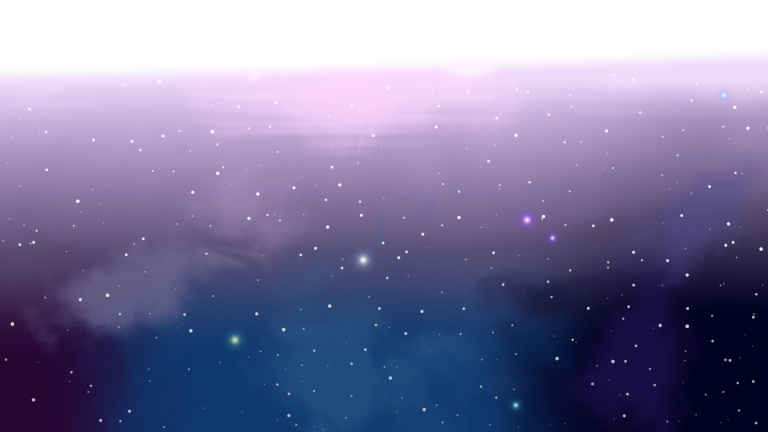
Reproduce this background procedurally as a Shadertoy shader.

```glsl
// A starry nebula under a bright horizon: a vertical haze ramp over a dark
// floor, soft cloud banks shaped by gradient noise, and hashed star grids
// with a few glowing stars. Units: canvas height = 1, origin lower left.

vec2 hash2(vec2 p) {
    vec3 q = fract(vec3(p.xyx) * vec3(0.1031, 0.1030, 0.0973));
    q += dot(q, q.yzx + 33.33);
    return fract((q.xx + q.yz) * q.zy);
}

float gradientNoise(vec2 p) {
    vec2 i = floor(p), f = fract(p);
    vec2 u = f * f * f * (f * (f * 6.0 - 15.0) + 10.0);
    vec2 o = vec2(0.0, 1.0);
    float a = dot(hash2(i) * 2.0 - 1.0, f);
    float b = dot(hash2(i + o.yx) * 2.0 - 1.0, f - o.yx);
    float c = dot(hash2(i + o.xy) * 2.0 - 1.0, f - o.xy);
    float d = dot(hash2(i + o.yy) * 2.0 - 1.0, f - o.yy);
    return mix(mix(a, b, u.x), mix(c, d, u.x), u.y);
}

float fbm(vec2 p) {
    float sum = 0.0, amp = 0.7;
    for (int i = 0; i < 5; i++) {
        sum += amp * gradientNoise(p);
        p = mat2(1.6, 1.2, -1.2, 1.6) * p + 7.3;
        amp *= 0.52;
    }
    return sum;
}

float ramp(float a, float b, float x) {
    return clamp((x - a) / (b - a), 0.0, 1.0);
}

// Elliptic cloud bank with a ragged edge
float cloud(vec2 p, vec2 center, vec2 size, float angle, float ragged) {
    float c = cos(angle), s = sin(angle);
    vec2 q = mat2(c, -s, s, c) * (p - center) / size;
    return smoothstep(0.0, 0.9, 1.0 - length(q) + ragged);
}

// Haze colour by height, from plum up to pale pink
vec3 hazeColor(float h) {
    vec3 c = mix(vec3(0.37, 0.32, 0.47), vec3(0.54, 0.46, 0.64), ramp(0.42, 0.55, h));
    c = mix(c, vec3(0.75, 0.65, 0.83), ramp(0.55, 0.69, h));
    return mix(c, vec3(0.94, 0.85, 0.98), ramp(0.69, 0.81, h));
}

// Dark floor colour across the width: wine, blue, ink
vec3 floorColor(float x) {
    vec3 c = mix(vec3(0.15, 0.02, 0.20), vec3(0.06, 0.22, 0.43), smoothstep(0.08, 0.45, x));
    return mix(c, vec3(0.01, 0.005, 0.13), smoothstep(1.08, 1.42, x));
}

// One jittered star per grid cell, kept inside the cell
float stars(vec2 p, float cell, float density, float seed) {
    vec2 id = floor(p / cell);
    vec2 jitter = hash2(id + seed), look = hash2(id + seed + 57.0);
    float radius = mix(0.0014, 0.0042, look.x * look.x);
    vec2 center = (id + 0.1 + 0.8 * jitter) * cell;
    float soft = 0.7 / iResolution.y;
    float disc = 1.0 - smoothstep(radius - soft, radius + soft, length(p - center));
    return disc * step(look.y, density) * mix(0.3, 0.95, look.x);
}

// Bright core inside a coloured halo
vec3 glowStar(vec3 col, vec2 p, vec2 center, float radius, vec3 halo, vec3 core) {
    float d = length(p - center) / radius;
    col = mix(col, halo, 0.8 * exp(-d * d * 2.5));
    return mix(col, core, exp(-d * d * 14.0));
}

void mainImage(out vec4 fragColor, in vec2 fragCoord) {
    vec2 p = fragCoord / iResolution.y;
    vec2 warp = vec2(fbm(p * 3.0), fbm(p * 3.0 + 19.0));
    float billow = fbm(p * 5.0 + warp * 0.8);
    float streak = gradientNoise(p * vec2(2.5, 55.0) + 4.0);

    // Haze over the floor, sinking lower on the right
    float sink = 0.09 * smoothstep(1.1, 1.65, p.x) * (1.0 - smoothstep(0.7, 0.84, p.y));
    float h = p.y - sink + 0.03 * billow + 0.012 * streak * smoothstep(0.5, 0.75, p.y);
    vec3 col = mix(floorColor(p.x + 0.12 * billow), hazeColor(h), smoothstep(0.16, 0.48, h));

    // Cloud banks
    float rag = billow * 1.3;
    col = mix(col, vec3(0.18, 0.36, 0.54), 0.55 * cloud(p, vec2(0.86, 0.14), vec2(0.30, 0.34), 0.0, rag));
    col = mix(col, vec3(0.07, 0.07, 0.20), 0.6 * cloud(p, vec2(1.27, 0.29), vec2(0.22, 0.09), 0.0, rag));
    col = mix(col, vec3(0.12, 0.07, 0.31), 0.75 * cloud(p, vec2(1.48, 0.19), vec2(0.17, 0.30), -0.1, rag));
    col = mix(col, vec3(0.31, 0.30, 0.55), 0.55 * cloud(p, vec2(1.58, 0.48), vec2(0.26, 0.14), 0.2, rag));
    col = mix(col, vec3(0.47, 0.43, 0.58), 0.6 * cloud(p, vec2(0.36, 0.36), vec2(0.30, 0.12), 0.4, rag));
    col = mix(col, vec3(0.68, 0.57, 0.76), 0.5 * cloud(p, vec2(0.58, 0.53), vec2(0.20, 0.14), 0.9, rag));

    // Pink light under the horizon
    float pink = cloud(p, vec2(0.84, 0.78), vec2(0.48, 0.14), 0.0, rag * 0.4 + streak * 0.3);
    col = mix(col, vec3(1.0, 0.84, 1.0), 0.75 * pink);

    // White sky with two bright swells on its edge
    float edge = 0.835 + 0.012 * p.x + 0.008 * p.x * p.x;
    col = mix(col, vec3(1.0), smoothstep(edge - 0.035, edge + 0.012, p.y));
    col = mix(col, vec3(1.0, 0.95, 1.0), 0.8 * cloud(p, vec2(0.59, 0.828), vec2(0.026), 0.0, 0.0));
    col = mix(col, vec3(1.0, 0.95, 1.0), 0.8 * cloud(p, vec2(1.09, 0.84), vec2(0.085, 0.035), 0.0, rag * 0.3));

    // Scattered stars, dimmer toward the floor
    float dots = max(stars(p, 0.065, 0.6, 3.0), stars(p + 0.031, 0.083, 0.6, 41.0));
    vec3 starColor = mix(vec3(0.78, 0.78, 0.74), vec3(1.0), smoothstep(0.1, 0.5, p.y));
    col = mix(col, starColor, dots);

    // Glowing stars
    col = glowStar(col, p, vec2(1.220, 0.491), 0.027, vec3(0.56, 0.30, 0.88), vec3(1.0, 0.88, 1.0));
    col = glowStar(col, p, vec2(1.279, 0.449), 0.018, vec3(0.45, 0.28, 0.85), vec3(0.92, 0.82, 1.0));
    col = glowStar(col, p, vec2(0.841, 0.398), 0.028, vec3(0.55, 0.62, 0.80), vec3(0.98, 0.98, 0.88));
    col = glowStar(col, p, vec2(0.544, 0.213), 0.028, vec3(0.20, 0.50, 0.56), vec3(0.80, 0.88, 0.65));
    col = glowStar(col, p, vec2(1.194, 0.062), 0.018, vec3(0.12, 0.45, 0.60), vec3(0.68, 0.88, 0.82));
    col = glowStar(col, p, vec2(1.676, 0.780), 0.018, vec3(0.58, 0.72, 0.98), vec3(0.92, 0.98, 1.0));

    fragColor = vec4(col, 1.0);
}
```
